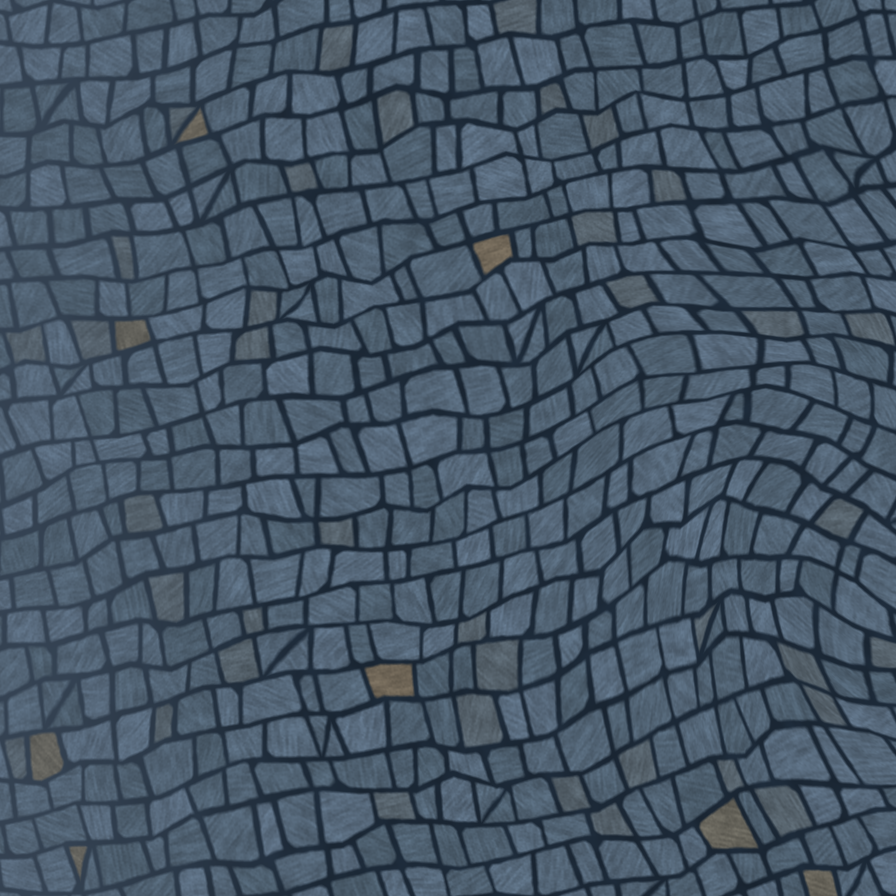
Give the GLSL for this texture, as a Shadertoy shader.

```glsl
// Hand-laid blue-grey paving: rows of uneven cobbles with dark joints.
// Space is bent first, then cut into wavy rows and slanted stones; each
// stone gets its own trim, tint and brushed grain, with haze on the left.

float hash(vec2 p) {
    return fract(sin(dot(p, vec2(127.1, 311.7))) * 43758.5453);
}

float noise(vec2 p) {
    vec2 i = floor(p), f = fract(p);
    f = f * f * (3.0 - 2.0 * f);
    return mix(mix(hash(i), hash(i + vec2(1, 0)), f.x),
               mix(hash(i + vec2(0, 1)), hash(i + vec2(1, 1)), f.x), f.y);
}

float fbm(vec2 p) {
    float sum = 0.0, amp = 0.5;
    for (int i = 0; i < 4; i++) {
        sum += amp * noise(p);
        p = p * 2.03 + 17.3;
        amp *= 0.5;
    }
    return sum;
}

// Turns the sampled space clockwise, so the drawing turns anticlockwise
mat2 turn(float a) {
    return mat2(cos(a), -sin(a), sin(a), cos(a));
}

float softMin(float a, float b, float k) {
    float h = max(k - abs(a - b), 0.0) / k;
    return min(a, b) - h * h * k * 0.25;
}

// Lay direction: rows rise to the right, then dip near the right side
vec2 bendRows(vec2 uv) {
    vec2 centre = vec2(0.97, 0.45), d = uv - centre;
    vec2 p = turn(-0.75 * exp(-dot(d, d) / 0.045)) * d + centre;
    p = turn(0.17) * p;
    p.y += 0.008 * sin(p.x * 11.0 + p.y * 5.0);
    p.x += 0.008 * sin(p.y * 9.0 + 1.0);
    p += 0.022 * (vec2(noise(uv * 7.0), noise(uv * 7.0 + 40.0)) - 0.5);
    return p * 22.5 + 50.0;
}

// Row border made of straight pieces, so that stones keep flat sides
float rowEdge(float row, float x) {
    x = x * 0.9 + hash(vec2(row, 3.0)) * 9.0;
    float i = floor(x);
    float h = mix(hash(vec2(i, row)), hash(vec2(i + 1.0, row)), x - i);
    return row + 0.46 * (h - 0.5);
}

// Slanted border between two neighbours in a row
float sideEdge(float k, float row, float y) {
    float shift = 0.56 * (hash(vec2(k, row + 71.0)) - 0.5);
    float slant = 0.42 * (hash(vec2(k, row + 133.0)) - 0.5);
    return k + shift + slant * (y - row - 0.5);
}

// Returns distance inside the stone (x) and its identity (yz)
vec3 cobble(vec2 p) {
    float row = floor(p.y + 0.5);
    if (p.y < rowEdge(row, p.x)) row -= 1.0;
    float below = p.y - rowEdge(row, p.x);
    float above = rowEdge(row + 1.0, p.x) - p.y;

    float x = p.x * 1.04 + hash(vec2(row, 9.0)) * 5.0;
    float k = floor(x + 0.5);
    if (x < sideEdge(k, row, p.y)) k -= 1.0;
    float left = x - sideEdge(k, row, p.y);
    float right = sideEdge(k + 1.0, row, p.y) - x;
    vec2 id = vec2(k, row);

    float d = softMin(softMin(left, right, 0.06), softMin(below, above, 0.06), 0.08);

    // Chipped corner
    float corner = hash(id + 5.5) < 0.5 ? left : right;
    float level = hash(id + 8.5) < 0.5 ? below : above;
    d = softMin(d, (corner + level) * 0.7 - 0.17 * hash(id + 2.5), 0.05);

    // A few slots hold two wedge-shaped stones
    if (hash(id + 21.0) > 0.965) {
        float s = left / (left + right) - below / (below + above);
        d = softMin(d, abs(s) * 0.6, 0.04);
        id += step(0.0, s) * 0.37;
    }
    return vec3(d - 0.04 * hash(id + 14.0), id);
}

void mainImage(out vec4 fragColor, in vec2 fragCoord) {
    vec2 uv = fragCoord / iResolution.xy;
    vec2 p = bendRows(uv);
    vec3 stone = cobble(p);
    vec2 id = stone.yz;
    float edge = stone.x + 0.06 * (fbm(p * 3.5) - 0.47);
    float haze = smoothstep(0.40, 0.0, uv.x + 0.12 * (fbm(uv * 5.0) - 0.5));

    // Stone tint, from slate to pale blue, with some grey and tan ones
    float tone = hash(id + 31.0);
    vec3 color = mix(vec3(0.295, 0.365, 0.425), vec3(0.350, 0.422, 0.497), tone);
    color = mix(color, vec3(0.335, 0.378, 0.408), 0.8 * step(0.93, hash(id + 47.0)));
    vec3 tanTint = mix(vec3(0.37, 0.38, 0.36), vec3(0.44, 0.40, 0.34), tone);
    color = mix(color, tanTint, step(0.978, hash(id + 63.0)));

    // Brushed grain along each stone's own direction, and soft blotches
    vec2 g = turn(6.28 * hash(id + 77.0)) * p;
    color *= 1.0 + 0.19 * (noise(g * vec2(3.0, 15.0) + id) - 0.5);
    color *= 1.0 + 0.10 * (noise(p * 19.0) - 0.5);
    color *= 1.0 + 0.26 * (fbm(p * 3.0 + id * 3.0) - 0.47);

    // Joints, paler under the haze
    vec3 joint = vec3(0.105, 0.155, 0.210) * (0.85 + 0.35 * fbm(p * 2.0));
    joint = mix(joint, vec3(0.225, 0.280, 0.345), 0.65 * haze);
    color = mix(joint, color, smoothstep(0.0, 0.095, edge));
    color = mix(color, vec3(0.325, 0.385, 0.460), 0.15 * haze);

    fragColor = vec4(color, 1.0);
}
```
